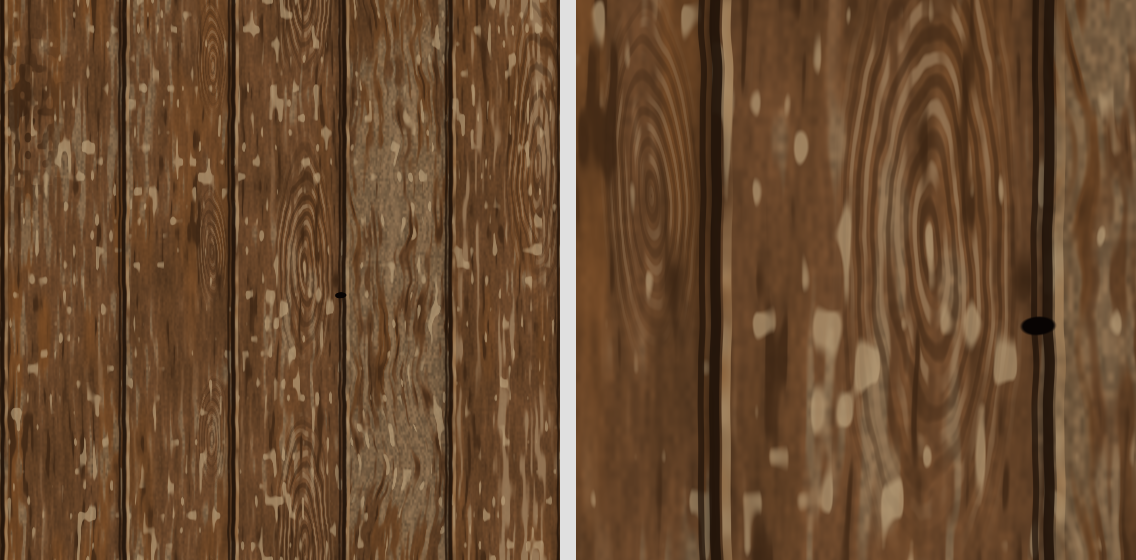
Left: the whole. Right: its middle third, enlarged.
Write a Shadertoy shader that draws this texture.

```glsl
// Five weathered vertical boards, tiling across the canvas: each has stretched
// noise for fibres and worn paint, elliptical rings for arched grain, and a
// dark double groove beside a pale chipped edge at every joint.

const vec3 DARK   = vec3(0.23, 0.14, 0.07);
const vec3 UMBER  = vec3(0.35, 0.23, 0.13);
const vec3 BROWN  = vec3(0.43, 0.285, 0.17);
const vec3 RUST   = vec3(0.53, 0.32, 0.14);
const vec3 TAN    = vec3(0.60, 0.48, 0.35);
const vec3 GREY   = vec3(0.49, 0.41, 0.30);
const vec3 CREAM  = vec3(0.74, 0.64, 0.49);
const vec3 GROOVE = vec3(0.13, 0.075, 0.035);

const float SEAM[6] = float[6](0.002, 0.219, 0.414, 0.612, 0.802, 1.002);

// Per board: wear bias, light streak strength, rust, grain waviness
const vec4 STYLE[5] = vec4[5](
    vec4(0.02, 0.30, 0.9, 0.012), vec4(0.00, 0.20, 0.5, 0.012),
    vec4(-0.05, 0.25, 0.3, 0.014), vec4(0.18, 0.45, 0.5, 0.055),
    vec4(-0.03, 0.85, 0.4, 0.016));

// Per board: ring centre x and y, half width and half height
const vec4 ARCH[5] = vec4[5](
    vec4(0.10, 0.30, 0.03, 0.10), vec4(0.378, 0.55, 0.030, 0.12),
    vec4(0.542, 0.52, 0.055, 0.24), vec4(0.70, 0.50, 0.03, 0.10),
    vec4(0.962, 0.70, 0.060, 0.32));
const vec2 ARCH_REPEAT[5] = vec2[5]( // repeats down the board, strength
    vec2(1, 0.0), vec2(3, 0.6), vec2(2, 1.0), vec2(1, 0.0), vec2(1, 0.9));

float hash(vec2 p, float seed) {
    vec3 q = fract(vec3(p.xyx + seed) * vec3(0.1031, 0.1030, 0.0973));
    q += dot(q, q.yzx + 33.33);
    return fract((q.x + q.y) * q.z);
}

// Value noise that wraps over the unit square
float noise(vec2 uv, vec2 cells, float seed) {
    vec2 p = uv * cells, i = floor(p), f = fract(p);
    f = f * f * (3.0 - 2.0 * f);
    vec2 a = mod(i, cells), b = mod(i + 1.0, cells);
    return mix(mix(hash(a, seed), hash(vec2(b.x, a.y), seed), f.x),
               mix(hash(vec2(a.x, b.y), seed), hash(b, seed), f.x), f.y);
}

float fbm(vec2 uv, vec2 cells, float seed) {
    float sum = 0.0, amp = 0.53;
    for (int i = 0; i < 4; i++) {
        sum += amp * noise(uv, cells, seed + float(i) * 7.0);
        cells *= 2.0;
        amp *= 0.5;
    }
    return sum;
}

float band(float d, float halfWidth, float px) {
    return 1.0 - smoothstep(halfWidth - px, halfWidth + px, abs(d));
}

// Nested pale and dark ovals; x = line brightness, y = coverage
vec2 archGrain(vec2 uv, vec4 arch, float repeats, float seed) {
    vec2 d = uv - arch.xy;
    d.y = (fract(d.y * repeats + 0.5) - 0.5) / repeats;
    float r = length(d / arch.zw) + 0.22 * (fbm(uv, vec2(30, 9), seed) - 0.5);
    float fade = (1.0 - smoothstep(0.75, 1.1, r)) * smoothstep(-1.0, -0.1, d.y / arch.w);
    return vec2(sin(r * 40.0), fade);
}

vec3 boardColor(vec2 uv, int id, float fromLeft, float fromRight) {
    vec4 style = STYLE[id];
    float seed = float(id) * 17.0 + 3.0;
    vec2 bent = uv + vec2(style.w * (fbm(uv, vec2(8, 6), seed) - 0.5), 0.0);
    float fibre = noise(bent, vec2(210, 24), seed);
    float hair = noise(bent, vec2(340, 60), seed + 2.0);
    float streak = noise(bent, vec2(95, 5), seed + 4.0);
    float patches = fbm(uv, vec2(12, 6), seed + 6.0);
    float pores = noise(uv, vec2(290, 190), seed + 8.0);

    // Stained wood with fine fibres
    vec3 col = mix(UMBER, BROWN, smoothstep(0.25, 0.7, 0.6 * patches + 0.4 * streak));
    col *= 0.80 + 0.18 * fibre + 0.12 * hair + 0.12 * pores;
    float edge = exp(-fromLeft / 0.02) + exp(-fromRight / 0.025);
    float rust = smoothstep(0.55, 0.8, noise(bent, vec2(38, 5), seed + 10.0) + 0.2 * edge);
    col = mix(col, RUST * (0.8 + 0.3 * fibre), 0.65 * rust * style.z);

    // Worn areas, heavier along the left edge of the first two boards
    float edgeWear = id < 2 ? 0.24 * exp(-fromLeft / 0.035) * noise(uv, vec2(6, 5), seed) : 0.0;
    float field = 0.42 * patches + 0.28 * streak + 0.30 * fibre + style.x + edgeWear;
    float worn = smoothstep(0.58, 0.72, field);
    col = mix(col, mix(GREY, TAN, 0.7 * hair) * (0.76 + 0.32 * pores), 0.75 * worn);

    // Pale streaks and arched rings
    float pale = smoothstep(0.62, 0.85, 0.55 * streak + 0.45 * fibre + 0.06 * style.y);
    col = mix(col, TAN, pale * style.y);
    vec2 ring = archGrain(bent, ARCH[id], ARCH_REPEAT[id].x, seed);
    float cover = ring.y * ARCH_REPEAT[id].y;
    col = mix(col, TAN, 0.75 * cover * smoothstep(0.35, 0.95, ring.x) * smoothstep(0.2, 0.7, fibre));
    col = mix(col, DARK, 0.5 * cover * smoothstep(0.3, 0.95, -ring.x));

    // Cracks, dark scuffing on the first board, and chipped flecks
    float crack = 1.0 - smoothstep(0.14, 0.3, 0.6 * fibre + 0.4 * streak);
    col = mix(col, DARK, 0.7 * crack);
    vec2 scuff = (uv - vec2(0.045, 0.79)) / vec2(0.055, 0.15);
    float scuffed = id == 0 ? exp(-dot(scuff, scuff)) : 0.0;
    col = mix(col, DARK, 0.85 * scuffed * smoothstep(0.4, 0.6, noise(uv, vec2(100, 65), seed)));
    float fleck = smoothstep(0.72, 0.82, 0.75 * noise(bent, vec2(120, 38), seed + 12.0) + 0.25 * patches);
    return mix(col, CREAM, 0.65 * fleck);
}

void mainImage(out vec4 fragColor, in vec2 fragCoord) {
    vec2 uv = fragCoord / iResolution.xy;
    float px = 0.7 / iResolution.x;
    float x = uv.x < SEAM[0] ? uv.x + 1.0 : uv.x;
    int id = 0;
    for (int i = 1; i < 5; i++) if (x >= SEAM[i]) id = i;
    float fromLeft = x - SEAM[id], fromRight = SEAM[id + 1] - x;
    vec3 col = boardColor(uv, id, fromLeft, fromRight);

    // Joint: soft shade, two dark grooves and a chipped pale lip
    float wobble = 0.002 * (noise(uv, vec2(5, 40), 91.0) - 0.5);
    float d = (fromLeft < fromRight ? fromLeft : -fromRight) + wobble;
    float chips = noise(uv, vec2(60, 45), 95.0);
    float lip = band(d - 0.0095, 0.0026, px) * smoothstep(0.15, 0.6, fbm(uv, vec2(5, 16), 97.0));
    col *= 1.0 - 0.4 * exp(-abs(d) / 0.008);
    col = mix(col, mix(RUST, CREAM, 0.35 + 0.6 * chips), 0.8 * lip);
    col = mix(col, GROOVE, 0.9 * band(d - 0.0025, 0.0030, px));
    col = mix(col, GROOVE, 0.75 * band(d + 0.0055, 0.0018, px));

    // Small knocked-out hole on one joint
    vec2 hole = (uv - vec2(0.609, 0.473)) / vec2(0.010, 0.0055);
    float rim = length(hole) + 0.5 * (chips - 0.5);
    col = mix(col, vec3(0.03, 0.015, 0.01), 1.0 - smoothstep(0.8, 1.1, rim));
    fragColor = vec4(col, 1.0);
}
```
